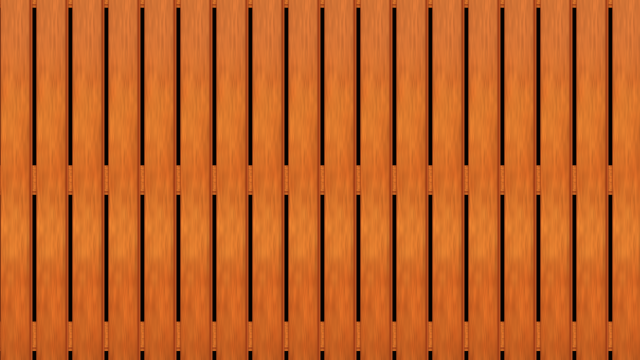
Give the GLSL for this texture, as a Shadertoy shader.

```glsl
// Upright timber slats with dark gaps, crossed behind by horizontal rails.
// Slats repeat across with one shared grain; two unevenly spaced rails repeat
// upward. Lengths are in canvas heights, slat profiles in slat pitches.

const float SLAT_PITCH = 0.1;
const float SLAT_CENTRE = 0.4545;
const float SLAT_HALF = 0.4475;
const float GROOVE_X = 0.385;
const float GROOVE_HALF = 0.022;
const float RAIL_PERIOD = 0.9537;
const float RAIL_FIRST = 0.066;
const float RAIL_STEP = 0.434;
const float RAIL_HALF = 0.041;
const float GRAIN_AMOUNT = 0.10;
const float MOTTLE_AMOUNT = 0.45;

const vec3 GAP_COLOR = vec3(0.02, 0.006, 0.0);
const vec3 GROOVE_COLOR = vec3(0.62, 0.24, 0.09);
const vec3 BEVEL_COLOR = vec3(0.74, 0.33, 0.13);
const vec3 RED_WOOD = vec3(0.80, 0.365, 0.125);
const vec3 GOLD_WOOD = vec3(0.875, 0.49, 0.185);
const vec3 PALE_WOOD = vec3(0.83, 0.455, 0.225);

float hash(vec2 p) {
    vec3 q = fract(vec3(p.xyx) * 0.1031);
    q += dot(q, q.yzx + 33.33);
    return fract((q.x + q.y) * q.z);
}

float valueNoise(vec2 p) {
    vec2 cell = floor(p);
    vec2 f = fract(p);
    f = f * f * (3.0 - 2.0 * f);
    float low = mix(hash(cell), hash(cell + vec2(1, 0)), f.x);
    float high = mix(hash(cell + vec2(0, 1)), hash(cell + vec2(1, 1)), f.x);
    return mix(low, high, f.y);
}

// Smooth coverage of the interval centre +- halfWidth
float band(float v, float centre, float halfWidth, float soft) {
    return 1.0 - smoothstep(-soft, soft, abs(v - centre) - halfWidth);
}

float bump(float v, float centre, float width) {
    float d = (v - centre) / width;
    return exp(-d * d);
}

// Wood with fibres running along p.y; p.x spans one slat
vec3 wood(vec2 p, float gold, float pale) {
    float fibre = valueNoise(p * vec2(19.0, 16.0) + 40.0) * 0.6
                + valueNoise(p * vec2(34.0, 47.0) + 90.0) * 0.4;
    float mottle = valueNoise(p * vec2(6.0, 27.0) + 20.0);
    float tone = clamp(gold + MOTTLE_AMOUNT * (mottle - 0.5), 0.0, 1.0);
    vec3 color = mix(mix(RED_WOOD, GOLD_WOOD, tone), PALE_WOOD, pale);
    return color * (1.0 + GRAIN_AMOUNT * (fibre - 0.5) * 2.0);
}

vec3 railColor(float x, float y, float soft) {
    vec3 color = wood(vec2(y * 18.0, x * 0.12), 0.5, 0.0);
    color = mix(color, GROOVE_COLOR, 0.8 * band(y, -0.033, 0.002, soft));
    color = mix(color, GROOVE_COLOR, 0.5 * band(y, RAIL_HALF, 0.002, soft));
    // Contact shade beside the slats
    return color * mix(0.82, 1.0, smoothstep(0.0, 0.04, abs(x) - SLAT_HALF));
}

vec3 slatColor(float x, float y, float soft) {
    // Broad tone drift along the length
    float gold = 0.12 + 0.62 * bump(y, 0.66, 0.12) + 0.72 * bump(y, 0.36, 0.11)
               + 0.4 * smoothstep(0.7, 0.95, y);
    float pale = 0.75 * smoothstep(0.68, 0.92, y);
    gold += 0.18 * bump(x, -0.12, 0.2);
    vec3 color = wood(vec2(x, y), gold, pale);
    color *= mix(0.93, 1.0, smoothstep(0.0, 0.12, y));

    // Rounded shoulders, then the bevel and its groove on the right
    color *= 1.0 - 0.07 * smoothstep(0.2, 0.38, x);
    color = mix(color, BEVEL_COLOR, smoothstep(-soft, soft, x - GROOVE_X));
    color = mix(color, GROOVE_COLOR, band(x, GROOVE_X, GROOVE_HALF, soft));
    return mix(color, GROOVE_COLOR, 0.65 * band(x, -SLAT_HALF, 0.025, soft));
}

void mainImage(out vec4 fragColor, in vec2 fragCoord) {
    vec2 uv = fragCoord / iResolution.y;
    float softY = 0.7 / iResolution.y;
    float softX = softY / SLAT_PITCH;
    float x = fract(uv.x / SLAT_PITCH - SLAT_CENTRE + 0.5) - 0.5;

    vec3 color = GAP_COLOR;
    for (int i = 0; i < 2; i++) {
        float centre = RAIL_FIRST + RAIL_STEP * float(i);
        float y = mod(uv.y - centre + 0.5 * RAIL_PERIOD, RAIL_PERIOD)
                - 0.5 * RAIL_PERIOD;
        color = mix(color, railColor(x, y, softY), band(y, 0.0, RAIL_HALF, softY));
    }
    color = mix(color, slatColor(x, uv.y, softX), band(x, 0.0, SLAT_HALF, softX));
    fragColor = vec4(color, 1.0);
}
```
